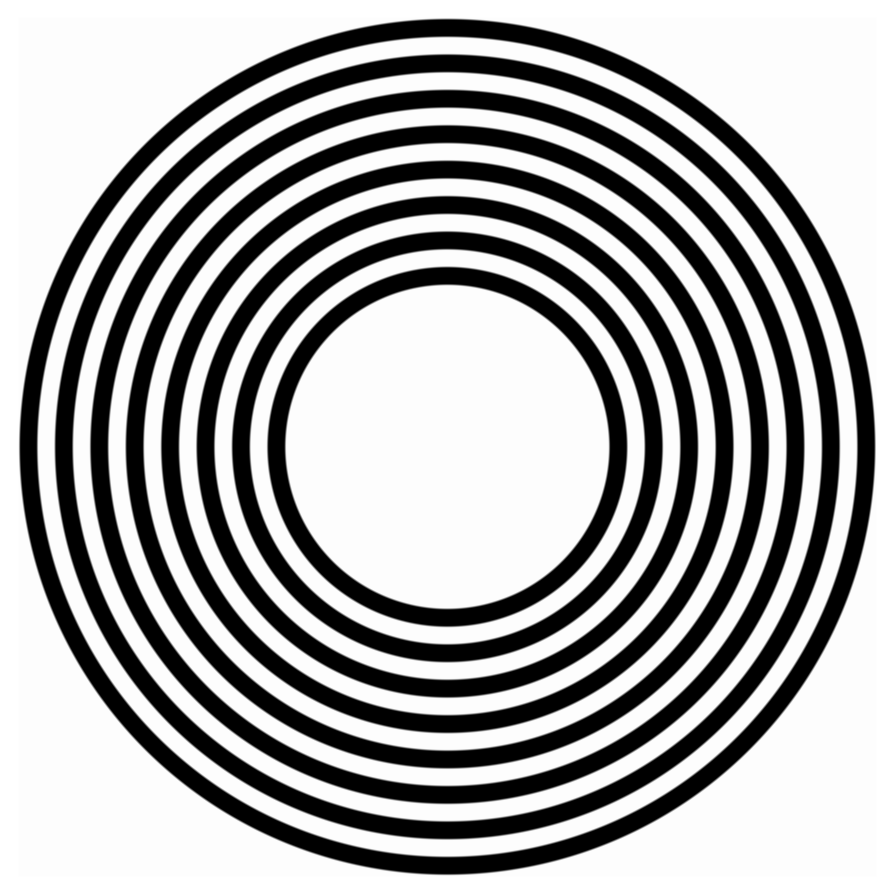
Write a Shadertoy shader that draws this pattern.

```glsl
// Eight evenly spaced black concentric rings on an off-white square sheet.

const vec2  CENTER       = vec2(0.4993, 0.5013);
const float RING_COUNT   = 8.0;
const float FIRST_RADIUS = 0.1908;   // centre line of the innermost ring
const float RING_SPACING = 0.03953;
const float HALF_WIDTH   = 0.0099;
const float EDGE_SOFT    = 0.0016;
const float SHEET_HALF   = 0.479;

const vec3 MARGIN_COLOR = vec3(1.0);
const vec3 SHEET_COLOR  = vec3(0.992);
const vec3 INK_COLOR    = vec3(0.0);

// Signed distance to the nearest ring band
float ringDistance(vec2 p) {
    float radius = length(p);
    float index = round((radius - FIRST_RADIUS) / RING_SPACING);
    index = clamp(index, 0.0, RING_COUNT - 1.0);
    return abs(radius - FIRST_RADIUS - index * RING_SPACING) - HALF_WIDTH;
}

// Signed distance to the sheet, using its larger axis
float sheetDistance(vec2 p) {
    return max(abs(p.x), abs(p.y)) - SHEET_HALF;
}

// Smooth coverage: one inside the shape, zero outside
float coverage(float dist, float soft) {
    return 1.0 - smoothstep(-soft, soft, dist);
}

void mainImage(out vec4 fragColor, in vec2 fragCoord) {
    // Centred square canvas units
    float side = min(iResolution.x, iResolution.y);
    vec2 uv = (fragCoord - 0.5 * (iResolution.xy - side)) / side;
    vec2 p = uv - CENTER;
    float soft = max(EDGE_SOFT, 0.75 / side);

    // Sheet, then ink
    vec3 color = mix(MARGIN_COLOR, SHEET_COLOR, coverage(sheetDistance(p), soft));
    color = mix(color, INK_COLOR, coverage(ringDistance(p), soft));
    fragColor = vec4(color, 1.0);
}
```
